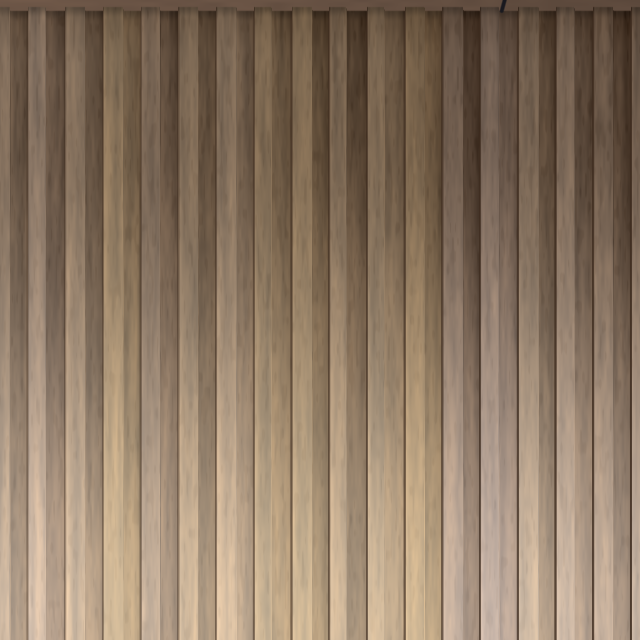
Reproduce this texture procedurally as a Shadertoy shader.

```glsl
// Wall of seventeen vertical two-faced oak slats, lit from below under a dark ceiling edge.

float hash(vec2 p) {
    vec3 q = fract(vec3(p.xyx) * 0.1031);
    q += dot(q, q.yzx + 33.33);
    return fract((q.x + q.y) * q.z);
}

float noise(vec2 p) {
    vec2 i = floor(p), f = fract(p);
    f = f * f * (3.0 - 2.0 * f);
    return mix(mix(hash(i), hash(i + vec2(1, 0)), f.x),
               mix(hash(i + vec2(0, 1)), hash(i + vec2(1, 1)), f.x), f.y);
}

// Long vertical fibres, from broad streaks to fine pores; centred on zero
float woodGrain(vec2 p) {
    p.x += 0.004 * noise(p * vec2(20.0, 5.0));
    float sum = 0.0, weight = 0.5;
    vec2 scale = vec2(75.0, 2.5);
    for (int i = 0; i < 4; i++) {
        sum += weight * (noise(p * scale + float(i) * 17.0) - 0.5);
        scale *= vec2(1.65, 2.7);
        weight *= 0.75;
    }
    return sum;
}

float segmentDistance(vec2 p, vec2 a, vec2 b) {
    vec2 d = b - a;
    return length(p - a - d * clamp(dot(p - a, d) / dot(d, d), 0.0, 1.0));
}

void mainImage(out vec4 fragColor, in vec2 fragCoord) {
    vec2 uv = fragCoord / iResolution.xy;
    float pixel = 1.0 / iResolution.y;

    // Slat number and position across it
    float across = (uv.x - 0.0430) * 16.97;
    float slat = floor(across) + 3.0;
    float s = fract(across);
    float soft = 17.0 * pixel;
    float tone = hash(vec2(slat, 4.0));
    float contrast = hash(vec2(slat, 9.0));

    // Right face is turned away from the light
    float fold = 0.46 + 0.10 * hash(vec2(slat, 21.0));
    float rightFace = smoothstep(fold - soft * 0.6, fold + soft * 0.6, s);

    // Light falls off upward and toward the upper right
    float light = mix(0.88, 0.31, smoothstep(-0.02, 0.85, uv.y));
    light -= 0.13 * uv.y * smoothstep(0.1, 1.0, uv.x);
    light -= 0.10 * smoothstep(0.90, 1.0, uv.y);
    light += 0.11 * (tone - 0.45);
    light += 0.03 * (1.0 - rightFace);
    light -= rightFace * mix(0.07, 0.20, contrast);
    light -= 0.07 * smoothstep(0.72, 1.0, s);

    // Each face has its own grain
    vec2 board = uv + vec2(slat * 3.7 + rightFace * 1.9, slat * 1.3);
    float grain = woodGrain(board);
    float pores = smoothstep(0.62, 0.9, noise(board * vec2(260.0, 45.0)));
    light += grain * 0.25 - pores * 0.05;

    vec3 wood = mix(vec3(0.30, 0.23, 0.17), vec3(0.86, 0.77, 0.67), light);
    float warmth = hash(vec2(slat, 31.0)) - 0.5;
    wood *= 1.0 + warmth * vec3(0.02, 0.0, -0.13);
    wood *= 1.0 + grain * vec3(0.06, 0.0, -0.08);

    // Groove between slats, deeper toward the right, with a thin lit edge
    float seam = min(s, 1.0 - s);
    float groove = 1.0 - smoothstep(0.018, 0.025 + soft * 0.6, seam);
    wood *= 1.0 + 0.05 * (1.0 - smoothstep(0.04, 0.16, s));
    wood = mix(wood, vec3(0.24, 0.17, 0.12), groove * mix(0.32, 0.85, uv.x));

    // Ceiling strip, notched by the slat profile
    float ceilingY = mix(0.989, 0.983, rightFace);
    wood *= 1.0 - 0.22 * smoothstep(ceilingY - 0.018, ceilingY, uv.y);
    vec3 ceiling = vec3(0.43, 0.34, 0.28) * (1.0 - 0.15 * uv.x);
    ceiling *= 0.96 + 0.08 * noise(uv * vec2(30.0, 150.0));
    vec3 color = mix(wood, ceiling, smoothstep(-pixel, pixel, uv.y - ceilingY));

    // Short dark cable end at the top
    float cable = segmentDistance(uv, vec2(0.790, 1.005), vec2(0.784, 0.983)) - 0.003;
    color = mix(color, vec3(0.10, 0.10, 0.12), 1.0 - smoothstep(-pixel, pixel, cable));

    fragColor = vec4(clamp(color, 0.0, 1.0), 1.0);
}
```
